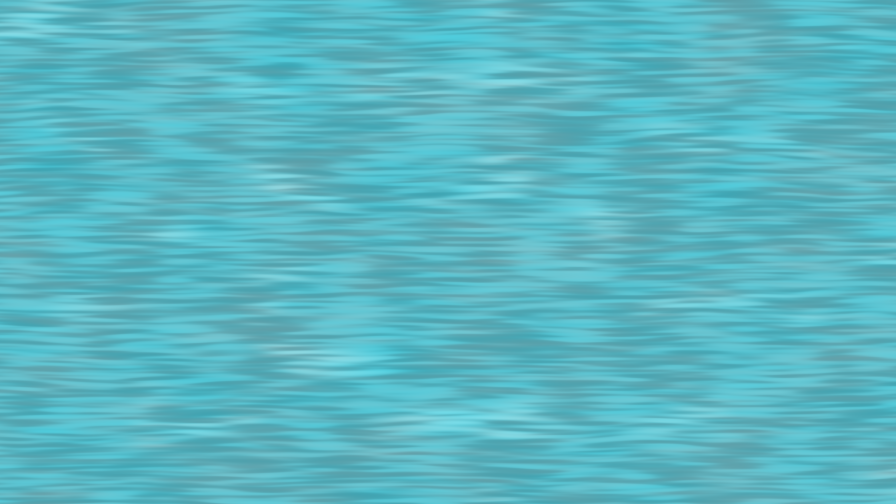
Write a Shadertoy shader that draws this texture.

```glsl
// Rippled turquoise water: fine horizontal streaks over soft light and dark patches.

// Unit gradient direction for a lattice cell
vec2 gradient(vec2 cell) {
    vec3 h = fract(cell.xyx * vec3(0.1031, 0.1030, 0.0973));
    h += dot(h, h.yzx + 33.33);
    float angle = 6.2832 * fract((h.x + h.y) * h.z);
    return vec2(cos(angle), sin(angle));
}

// Gradient noise, roughly -0.7 to 0.7
float gradientNoise(vec2 p) {
    vec2 cell = floor(p), f = fract(p);
    vec2 u = f * f * f * (f * (f * 6.0 - 15.0) + 10.0);
    float a = dot(gradient(cell), f);
    float b = dot(gradient(cell + vec2(1, 0)), f - vec2(1, 0));
    float c = dot(gradient(cell + vec2(0, 1)), f - vec2(0, 1));
    float d = dot(gradient(cell + vec2(1, 1)), f - vec2(1, 1));
    return mix(mix(a, b, u.x), mix(c, d, u.x), u.y);
}

void mainImage(out vec4 fragColor, in vec2 fragCoord) {
    vec2 uv = fragCoord / iResolution.y;

    // Gentle bending of the streaks
    vec2 water = uv;
    water.y += 0.008 * gradientNoise(uv * vec2(3.0, 5.0) + 11.0);
    water.y += 0.002 * gradientNoise(uv * vec2(9.0, 24.0) + 47.0);

    // Streaks, from broad to fine
    float broad = gradientNoise(water * vec2(4.0, 42.0) + 70.0);
    float streak = gradientNoise(water * vec2(6.5, 98.0) + 130.0);
    float fine = gradientNoise(water * vec2(10.0, 145.0) + 210.0);

    // Soft patches of light and shade
    float patches = gradientNoise(uv * vec2(5.0, 8.0) + 300.0)
                  + 0.5 * gradientNoise(uv * vec2(11.0, 17.0) + 350.0);

    // Brightness and greyness vary separately
    float tone = 3.0 * streak + 2.0 * fine + 1.2 * broad + 1.6 * patches;
    float pale = 2.6 * gradientNoise(water * vec2(6.0, 74.0) + 420.0)
               + 2.4 * gradientNoise(uv * vec2(4.5, 7.0) + 500.0);

    // Flatten the middle tones, limit the extremes
    tone = 1.7 * tone / sqrt(1.6 + tone * tone);

    vec3 color = vec3(0.350, 0.711, 0.760);
    color += tone * vec3(0.024, 0.051, 0.053);
    color += pale * vec3(0.033, -0.005, -0.010);

    // Whitish glints gathered in a few patches
    float glintArea = smoothstep(0.08, 0.50, gradientNoise(uv * vec2(4.5, 9.0) + 610.0));
    float glint = glintArea * smoothstep(-0.25, 0.45, streak + 0.5 * broad);
    color += glint * vec3(0.12, 0.07, 0.06);

    fragColor = vec4(clamp(color, 0.0, 1.0), 1.0);
}
```
